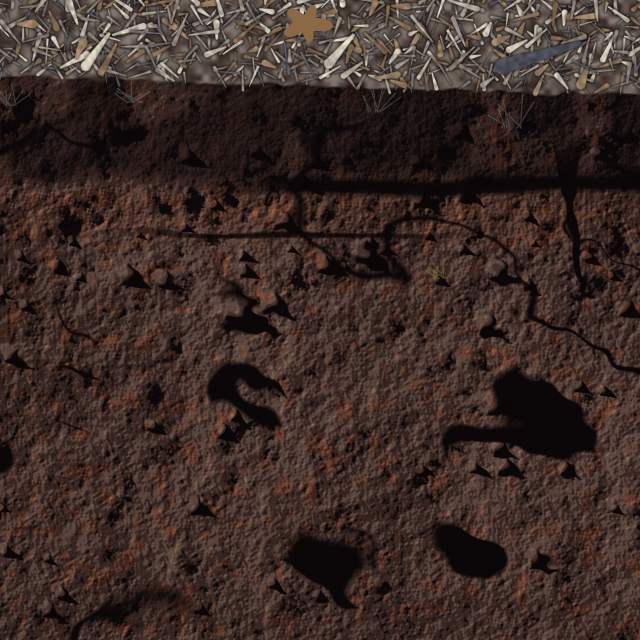
A three.js fragment shader for this texture:

```glsl
// Section of dark cracked soil in raking light under pale wood mulch.
varying vec2 vUv;

const vec3 DEEP = vec3(0.04, 0.024, 0.032);
const vec3 BROWN = vec3(0.21, 0.14, 0.125);
const vec3 DUST = vec3(0.35, 0.27, 0.24);
const vec3 TAN = vec3(0.54, 0.39, 0.31);
const vec3 RUST = vec3(0.50, 0.24, 0.15);
const vec3 ASH = vec3(0.54, 0.49, 0.46);
const vec3 PALE = vec3(0.80, 0.77, 0.71);
const vec3 SLATE = vec3(0.34, 0.35, 0.41);
const vec3 LEAF = vec3(0.50, 0.37, 0.25);
const vec3 LICHEN = vec3(0.38, 0.39, 0.37);
const vec3 SPROUT = vec3(0.48, 0.45, 0.16);
const vec2 LIGHT = vec2(-0.86, 0.51); // towards the sun
const float LEDGE = 0.71;             // foot of the dark upper band
const float AA = 0.0013;

float hash(vec2 p) { return fract(sin(dot(p, vec2(127.1, 311.7))) * 43758.5453); }
vec2 hash2(vec2 p) { return vec2(hash(p), hash(p + 37.3)); }
float noise(vec2 p) {
  vec2 i = floor(p), f = fract(p);
  f *= f * (3.0 - 2.0 * f);
  return mix(mix(hash(i), hash(i + vec2(1, 0)), f.x),
             mix(hash(i + vec2(0, 1)), hash(i + 1.0), f.x), f.y);
}
float relief(vec2 p) {
  float h = 0.0, amp = 1.0;
  p *= 14.0;
  for (int i = 0; i < 5; i++) {
    h += amp * noise(p);
    p = mat2(1.68, 1.26, -1.26, 1.68) * p + 5.7;
    amp *= 0.66;
  }
  return h;
}
float inside(float d, float soft) { return 1.0 - smoothstep(-soft, soft, d); }
float band(float y, float mid, float w) { return inside(abs(y - mid) - w, w * 0.6); }
float segment(vec2 p, vec2 a, vec2 b) {
  vec2 ap = p - a, ab = b - a;
  return length(ap - ab * clamp(dot(ap, ab) / dot(ab, ab), 0.0, 1.0));
}

// Lump at c with a tapering shadow cast away from the light.
float clod(float shade, vec2 p, vec2 c, float r) {
  vec2 q = (p - c) / r;
  if (dot(q, q) > 18.0) return shade;
  q += 0.9 * (vec2(noise(p * 70.0), noise(p * 70.0 + 19.0)) - 0.5);
  float along = dot(q, -LIGHT), across = dot(q, vec2(LIGHT.y, -LIGHT.x));
  float wedge = max(abs(across + 0.2) - 1.2 + along * 0.35, -along);
  shade *= 1.0 - 0.95 * inside(wedge, 0.15);
  float lit = inside(length(q + vec2(0.35, -0.2)) - 0.85, 0.2);
  return mix(shade, max(shade, 0.12) * 0.7 + 0.33, lit);
}
float scatterClods(float shade, vec2 p) {
  for (int k = 0; k < 9; k++) {
    vec2 id = floor(p * 17.0) + vec2(mod(float(k), 3.0), k / 3) - 1.0;
    vec2 c = (id + hash2(id)) / 17.0;
    if (hash(id + 8.1) < 0.12 + 0.65 * band(c.y, 0.59, 0.06))
      shade = clod(shade, p, c, 0.005 + 0.01 * hash(id + 3.7));
  }
  return shade;
}

// Slanting fissures below and one upright split at the right.
float cracks(vec2 p) {
  vec2 q = mat2(0.89, 0.45, -0.45, 0.89) * p + 0.025 * noise(p * 28.0);
  float line = abs(noise(q * vec2(5, 15) + 4.0) - 0.5);
  float open = smoothstep(0.42, 0.7, noise(p * 8.0 + 2.0)) * (1.0 - 0.8 * smoothstep(0.28, 0.6, p.y));
  float slant = inside(line - 0.1 * open, 0.03) * smoothstep(0.0, 0.15, open);
  float mid = 0.901 - 0.019 * smoothstep(0.55, 0.7, p.y) + 0.012 * noise(p * 40.0);
  float w = 0.002 + 0.005 * smoothstep(0.48, 0.68, p.y) + 0.014 * smoothstep(0.69, 0.76, p.y);
  return max(slant, inside(abs(p.x - mid) - w, 0.002) * band(p.y, 0.64, 0.14));
}

vec3 soil(vec2 p) {
  float h = relief(p), block = 0.0, slope = mix(19.0, 12.0, smoothstep(0.42, 0.62, p.y));
  for (float t = 0.006; t < 0.031; t += 0.006)
    block = max(block, relief(p + LIGHT * t) - h - t * slope);
  float shade = 0.32 + 1.7 * (h - relief(p + LIGHT * 0.003)) + 0.16 * noise(p * 5.0);
  shade = scatterClods(shade * (1.0 - 0.85 * smoothstep(0.03, 0.3, block)), p);
  shade = clod(shade, p, vec2(0.365, 0.522), 0.026);
  shade = clod(shade, p, vec2(0.567, 0.607), 0.019);
  shade = clod(shade, p, vec2(0.655, 0.692), 0.014);
  shade = clod(shade, p, vec2(0.757, 0.492), 0.014);
  shade = clod(shade, p, vec2(0.775, 0.582), 0.017);
  float y = p.y + 0.018 * (noise(p * vec2(9, 20)) - 0.5);
  float lumps = mix(0.28, 0.65, smoothstep(0.3, 0.6, noise(p * 13.0)));
  shade *= 1.0 - lumps * smoothstep(LEDGE - 0.015, LEDGE + 0.01, y);
  shade *= 1.0 - 0.9 * band(y, LEDGE, 0.012) * smoothstep(0.3, 0.5, p.x);
  shade *= 1.0 - 0.8 * band(y, 0.635, 0.004) * band(p.x, 0.45, 0.22);
  shade *= 1.0 - 0.95 * cracks(p);
  vec3 c = mix(DEEP, BROWN, smoothstep(0.0, 0.32, shade));
  c = mix(mix(c, DUST, smoothstep(0.32, 0.56, shade)), TAN, smoothstep(0.56, 0.9, shade));
  float rust = smoothstep(0.62, 0.85, noise(p * 60.0)) + 0.4 * band(p.y, 0.67, 0.035);
  return mix(c, RUST * max(shade, 0.05) * 1.7, 0.45 * min(rust, 1.0));
}

vec3 chip(vec3 under, vec2 p, vec2 c, vec2 axis, float w, vec3 tint, inout float cover) {
  float t = dot(p - c, axis) / dot(axis, axis);
  float d = segment(p, c - axis, c + axis) - w * (1.0 - 0.5 * t), a = inside(d, AA);
  cover = max(cover, a);
  under *= 1.0 - 0.4 * inside(d - 0.002, 0.003);
  return mix(under, tint * (0.8 + 0.4 * noise(p * 150.0)), a);
}

// Overlapping slivers whose tips overhang the edge.
vec3 mulch(vec3 ground, vec2 p) {
  float edge = mix(0.876, 0.846, p.x) + 0.012 * noise(p * 45.0);
  float cover = smoothstep(-0.003, 0.003, p.y - edge);
  vec3 m = mix(DUST * 0.6, ASH, noise(p * 90.0));
  for (int k = 0; k < 63; k++) {
    float layer = float(k / 9), n = 38.0 - 2.5 * layer;
    vec2 cell = floor(p * n) + vec2(mod(float(k), 3.0), mod(float(k / 3), 3.0)) - 1.0;
    vec2 id = cell + layer * 71.0, r = hash2(id), s = hash2(id + 11.9), c = (cell + r) / n;
    if (c.y < mix(0.886, 0.858, c.x) || hash(id + 5.3) > 0.72) continue;
    vec3 tint = mix(mix(SLATE, ASH, smoothstep(0.0, 0.35, s.y)), PALE, smoothstep(0.4, 0.95, s.y));
    tint = mix(tint, LEAF, 0.7 * step(0.78, r.x));
    vec2 axis = vec2(cos(6.2832 * s.x), sin(6.2832 * s.x)) * (0.2 + 0.4 * r.y) / n;
    m = chip(m, p, c, axis, (0.03 + 0.09 * s.y * r.x) / n, tint, cover);
  }
  m = chip(m, p, vec2(0.845, 0.914), vec2(0.06, 0.018), 0.008, SLATE * 0.85, cover);
  m = chip(m, p, vec2(0.152, 0.922), vec2(0.018, 0.025), 0.005, PALE, cover);
  m = chip(m, p, vec2(0.533, 0.923), vec2(0.019, 0.022), 0.005, PALE, cover);
  vec2 q = p - vec2(0.478, 0.963);
  float lobes = 0.024 + 0.008 * cos(5.0 * atan(q.y, q.x) + 0.5);
  m = mix(m, LEAF * 1.1, inside(length(q * vec2(0.75, 1.1)) - lobes, AA));
  return mix(ground, m, cover);
}

// Fan of thin strands.
vec3 tuft(vec3 under, vec2 p, vec2 base, float size, vec3 tint) {
  float d = 1.0;
  for (float i = 0.0; i < 8.0; i++) {
    vec2 r = hash2(base * 91.0 + i), root = base + vec2((r.y - 0.5) * size * 0.6, 0);
    float a = 0.35 + 2.4 * r.x;
    d = min(d, segment(p, root, root + size * (0.5 + 0.5 * r.y) * vec2(cos(a), sin(a))));
  }
  return mix(under, tint, 0.75 * inside(d - 0.0006, AA));
}

void main() {
  vec2 p = vUv;
  vec3 c = soil(p);
  if (p.y > 0.81) c = mulch(c, p);
  c = tuft(c, p, vec2(0.02, 0.835), 0.04, LICHEN);
  c = tuft(c, p, vec2(0.21, 0.84), 0.045, LICHEN);
  c = tuft(c, p, vec2(0.59, 0.825), 0.05, LICHEN);
  c = tuft(c, p, vec2(0.80, 0.80), 0.055, LICHEN);
  c = tuft(c, p, vec2(0.688, 0.565), 0.035, SPROUT);
  gl_FragColor = vec4(c, 1);
}
```
